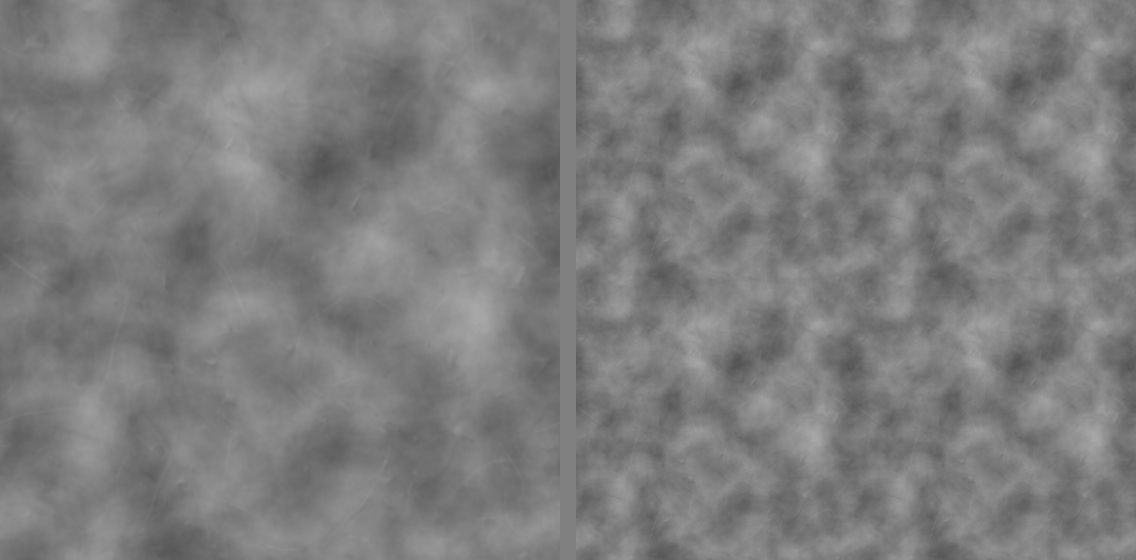
Left, the tile; right, the same tile 2 across and 2 down.
This texture is drawn by a WebGL 2 fragment shader. Its source:

```glsl
#version 300 es
precision highp float;
precision highp int;

uniform vec2 u_resolution;
out vec4 fragColor;

// Three random values in 0..1 for a cell that wraps after `period` cells
vec3 hash3(vec2 cell, float period, uint seed) {
    int n = int(period);
    ivec2 wrapped = (ivec2(cell) + 2 * n) % n;
    uvec3 v = uvec3(uvec2(wrapped), seed);
    v = v * 1664525u + 1013904223u;
    v.x += v.y * v.z; v.y += v.z * v.x; v.z += v.x * v.y;
    v ^= v >> 16u;
    v.x += v.y * v.z; v.y += v.z * v.x; v.z += v.x * v.y;
    return vec3(v) * exp2(-32.0);
}

vec2 direction(float turn) {
    float angle = 6.28319 * turn;
    return vec2(cos(angle), sin(angle));
}

float cornerSlope(vec2 cell, vec2 corner, vec2 f, float period, uint seed) {
    return dot(direction(hash3(cell + corner, period, seed).x), f - corner);
}

// Gradient noise with a whole number of cells; tile edges fall mid-cell
float noise(vec2 uv, float period, uint seed) {
    vec2 p = uv * period + 0.5, cell = floor(p), f = p - cell;
    vec2 s = f * f * f * (f * (f * 6.0 - 15.0) + 10.0);
    float a = cornerSlope(cell, vec2(0, 0), f, period, seed);
    float b = cornerSlope(cell, vec2(1, 0), f, period, seed);
    float c = cornerSlope(cell, vec2(0, 1), f, period, seed);
    float d = cornerSlope(cell, vec2(1, 1), f, period, seed);
    return mix(mix(a, b, s.x), mix(c, d, s.x), s.y);
}

vec2 warp(vec2 uv, float period, float amount, uint seed) {
    return uv + amount * vec2(noise(uv, period, seed), noise(uv, period, seed + 1u));
}

// Soft scattered blobs; radius is a fraction of a cell
float blobs(vec2 uv, float period, float radius, float share, uint seed) {
    vec2 p = uv * period, cell = floor(p);
    float sum = 0.0;
    for (int y = -1; y <= 1; y++)
    for (int x = -1; x <= 1; x++) {
        vec2 c = cell + vec2(x, y);
        vec3 place = hash3(c, period, seed);
        vec3 shape = hash3(c, period, seed + 1u);
        vec2 axis = direction(shape.x), d = p - c - place.xy;
        d = vec2(dot(d, axis), 1.4 * dot(d, vec2(-axis.y, axis.x)));
        float r = radius * mix(0.6, 1.2, shape.y);
        sum += step(place.z, share) * mix(0.4, 1.0, shape.z) * exp(-dot(d, d) / (r * r));
    }
    return sum;
}

// Thin bent strands that fade at both ends; width is a fraction of a cell
float fibres(vec2 uv, float period, float width, float share, uint seed) {
    vec2 p = uv * period, cell = floor(p);
    float sum = 0.0;
    for (int y = -1; y <= 1; y++)
    for (int x = -1; x <= 1; x++) {
        vec2 c = cell + vec2(x, y);
        vec3 place = hash3(c, period, seed);
        vec3 shape = hash3(c, period, seed + 1u);
        vec2 axis = direction(shape.x), d = p - c - place.xy;
        float along = dot(d, axis);
        float bend = (shape.y - 0.5) * 0.8;
        float across = dot(d, vec2(-axis.y, axis.x)) - bend * along * along;
        float fade = 1.0 - smoothstep(0.1, mix(0.4, 0.9, shape.z), abs(along));
        sum += step(place.z, share) * fade * exp(-across * across / (width * width));
    }
    return sum;
}

// Broad soft clouds with faint finer mottling
float clouds(vec2 uv) {
    vec2 q = warp(uv, 6.0, 0.035, 11u);
    float broad = 0.11 * noise(q, 4.0, 1u) + 0.165 * noise(q, 7.0, 2u);
    float middle = 0.08 * noise(q, 13.0, 3u) + 0.04 * noise(q, 27.0, 4u);
    float fine = 0.02 * noise(q, 54.0, 5u) + 0.014 * noise(uv, 110.0, 6u);
    return broad + middle + fine;
}

// Small raised specks: a pale side and a weaker dark side
float specks(vec2 uv, float period, float share, uint seed) {
    vec2 q = warp(uv, 40.0, 0.018, 31u);
    float pale = blobs(q, period, 0.15, share, seed);
    float dark = blobs(q + vec2(-0.008, 0.009), period, 0.16, share, seed);
    return pale - 0.8 * dark;
}

void main() {
    vec2 uv = gl_FragCoord.xy / u_resolution;
    float grey = 0.493 + clouds(uv);

    // Smoky dark patches with ragged borders
    vec2 ragged = warp(uv, 24.0, 0.025, 21u);
    grey -= 0.065 * blobs(ragged, 6.0, 0.25, 0.28, 41u);
    grey -= 0.04 * blobs(ragged, 14.0, 0.22, 0.22, 43u);

    // Specks and hair-like strands
    grey += 0.05 * specks(uv, 13.0, 0.3, 51u);
    grey += 0.028 * specks(uv, 23.0, 0.32, 53u);
    vec2 wavy = warp(uv, 9.0, 0.02, 61u);
    grey += 0.022 * fibres(wavy, 5.0, 0.016, 0.3, 71u);
    grey += 0.018 * fibres(wavy, 12.0, 0.03, 0.4, 73u);
    grey -= 0.018 * fibres(wavy, 8.0, 0.04, 0.3, 75u);

    fragColor = vec4(vec3(clamp(grey, 0.32, 0.65)), 1.0);
}
```
